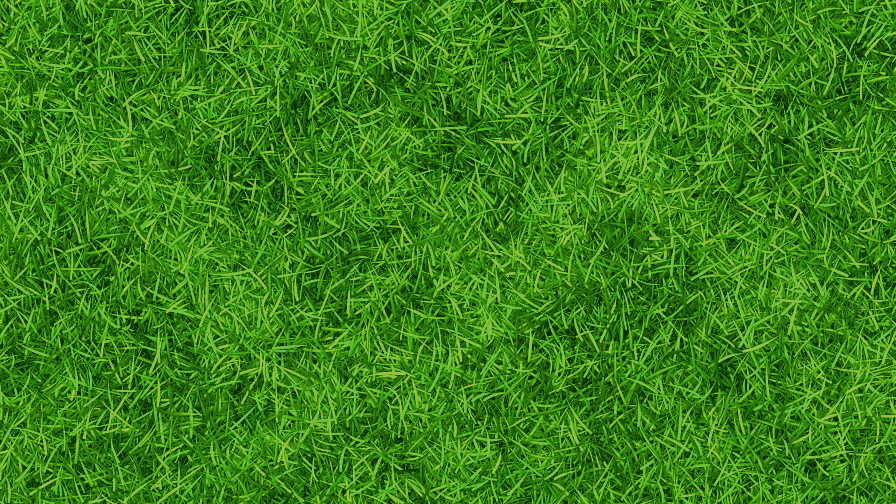
Reproduce this texture procedurally as a Shadertoy shader.

```glsl
// Dense green lawn seen from above: layered, thin grass blades with soft shadows.

// Lengths are fractions of the canvas height.
const int LAYERS = 36;
const float CELL = 0.046;            // one blade per cell and layer
const vec2 HALF_LENGTH = vec2(0.017, 0.043);
const vec2 HALF_WIDTH = vec2(0.0012, 0.0028);
const float BEND = 0.006;
const float SPREAD = 1.35;           // random lean, radians
const float TUFT_LEAN = 0.55;        // lean shared by neighbours
const float SHADOW_REACH = 0.0048;
const float SHADOW_STRENGTH = 0.2;
const float LAYER_FADE = 0.925;      // share left visible under a layer
const float BARE_SHADE = 0.03;
const float TUFT_CONTRAST = 0.12;
const float PATCH_CONTRAST = 0.06;
const vec2 TONE_RANGE = vec2(0.02, 0.98);

const vec3 SOIL_GREEN = vec3(0.03, 0.15, 0.01);
const vec3 DEEP_GREEN = vec3(0.11, 0.35, 0.03);
const vec3 MID_GREEN = vec3(0.18, 0.47, 0.04);
const vec3 FRESH_GREEN = vec3(0.25, 0.60, 0.06);
const vec3 LIGHT_GREEN = vec3(0.38, 0.74, 0.11);
const vec3 PALE_TIP = vec3(0.53, 0.75, 0.28);

vec4 hash4(vec3 cell) {
    vec4 h = fract(cell.xyzx * vec4(0.1031, 0.1030, 0.0973, 0.1099));
    h += dot(h, h.wzxy + 33.33);
    return fract((h.xxyz + h.yzzw) * h.zywx);
}

// Layered sines, roughly -1 to 1, for tufts and patches.
float waves(vec2 p) {
    float broad = sin(p.x * 9.0 + 2.0 * sin(p.y * 7.0 + 1.0));
    float fine = sin(p.y * 17.0 - p.x * 13.0 + 1.5 * sin(p.x * 21.0));
    return 0.6 * broad + 0.4 * fine;
}

// Shade runs from 0 (deep shadow) to 1 (sunlit tip).
vec3 grassColour(float shade) {
    vec3 c = mix(SOIL_GREEN, DEEP_GREEN, clamp((shade - 0.02) / 0.17, 0.0, 1.0));
    c = mix(c, MID_GREEN, clamp((shade - 0.19) / 0.235, 0.0, 1.0));
    c = mix(c, FRESH_GREEN, clamp((shade - 0.425) / 0.255, 0.0, 1.0));
    c = mix(c, LIGHT_GREEN, clamp((shade - 0.68) / 0.195, 0.0, 1.0));
    return mix(c, PALE_TIP, clamp((shade - 0.875) / 0.12, 0.0, 1.0));
}

// Returns the signed distance to a blade, its place along (-1 root, 1 tip)
// and its place across, in half widths.
vec3 blade(vec2 p, float angle, float halfLength, float halfWidth, float bend) {
    vec2 dir = vec2(cos(angle), sin(angle));
    vec2 q = vec2(dot(p, dir), dot(p, vec2(-dir.y, dir.x)));
    float along = clamp(q.x / halfLength, -1.0, 1.0);
    q -= vec2(along * halfLength, bend * along * along);
    float taper = 1.0 - 0.85 * smoothstep(-0.2, 1.0, along);
    return vec3(length(q) - halfWidth * taper, along, q.y / halfWidth);
}

void mainImage(out vec4 fragColor, in vec2 fragCoord) {
    float pixel = 1.0 / iResolution.y;
    vec2 p = fragCoord * pixel;
    float shade = BARE_SHADE;
    float tint = 0.0;

    // Paint from the lowest layer to the highest.
    for (int layer = 0; layer < LAYERS; layer++) {
        float level = float(layer);
        float exposure = pow(LAYER_FADE, float(LAYERS - 1 - layer));
        vec2 shift = fract(level * vec2(0.618, 0.381) + 0.17) * CELL;
        vec2 home = floor((p + shift) / CELL);

        for (int y = -1; y <= 1; y++) {
            for (int x = -1; x <= 1; x++) {
                vec2 cell = home + vec2(x, y);
                vec4 place = hash4(vec3(cell + 7.0, level + 3.0));
                vec4 look = hash4(vec3(cell + 91.0, level + 57.0));
                vec2 centre = (cell + place.xy) * CELL - shift;

                float lean = TUFT_LEAN * waves(centre) + SPREAD * (2.0 * place.z - 1.0);
                vec3 b = blade(p - centre, 1.5708 + lean,
                               mix(HALF_LENGTH.x, HALF_LENGTH.y, place.w),
                               mix(HALF_WIDTH.x, HALF_WIDTH.y, look.x),
                               BEND * (2.0 * look.y - 1.0));

                // Shadow around the blade, then the blade itself.
                float shadow = 1.0 - smoothstep(0.0, SHADOW_REACH, b.x);
                shade *= 1.0 - SHADOW_STRENGTH * shadow;
                float bladeShade = 0.12 + 0.9 * look.z + 0.28 * exposure
                                 + 0.15 * b.y + 0.08 * clamp(b.z, -1.0, 1.0)
                                 + TUFT_CONTRAST * waves(centre.yx * 1.7 + 2.0);
                float cover = clamp(0.5 - b.x / pixel, 0.0, 1.0);
                shade = mix(shade, clamp(bladeShade, 0.0, 1.05), cover);
                tint = mix(tint, 2.0 * look.w - 1.0, cover);
            }
        }
    }

    // Broad light patches, a contrast curve and a slight cast per blade.
    shade += PATCH_CONTRAST * waves(p.yx * 0.8 + 4.0);
    vec3 colour = grassColour(smoothstep(TONE_RANGE.x, TONE_RANGE.y, shade));
    colour.r *= 1.0 + 0.2 * tint;
    fragColor = vec4(colour, 1.0);
}
```
